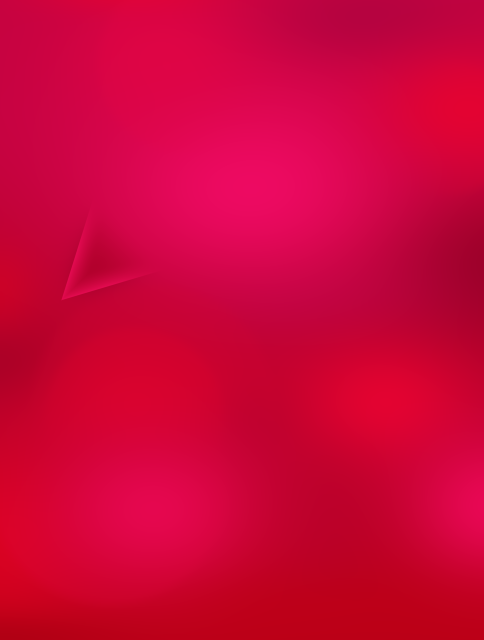
Write a Shadertoy shader that draws this background.

```glsl
// Crimson and magenta blurred lights with faint discs and one embossed triangle.

#define DISC_SOFTNESS 0.012
#define DISC_STRENGTH 0.22
#define TRIANGLE_CORNER vec2(0.096, 0.531)
#define TRIANGLE_DEPTH 0.154
#define RIM_WIDTH 0.011
#define SHADOW_WIDTH 0.012
#define SHADOW_STRENGTH 0.30

const vec3 MAGENTA = vec3(0.93, 0.04, 0.385);
const vec3 ROSE    = vec3(0.91, 0.03, 0.33);
const vec3 SCARLET = vec3(0.90, 0.012, 0.19);
const vec3 RED     = vec3(0.86, 0.005, 0.12);
const vec3 CRIMSON = vec3(0.72, 0.004, 0.17);
const vec3 PLUM    = vec3(0.69, 0.012, 0.25);
const vec3 WINE    = vec3(0.58, 0.0, 0.14);
const vec3 BLOOD   = vec3(0.73, 0.0, 0.085);

// Elliptical light with a gaussian falloff
void glow(inout vec3 color, vec2 p, vec2 center, vec2 radius, vec3 tint, float strength) {
    vec2 q = (p - center) / radius;
    color = mix(color, tint, strength * exp(-dot(q, q)));
}

// Out-of-focus disc: visible at its rim, fading toward fadeDir
void disc(inout vec3 color, vec2 p, vec2 center, float radius, vec2 fadeDir, vec3 tint) {
    vec2 q = p - center;
    float inside = smoothstep(DISC_SOFTNESS, -DISC_SOFTNESS, length(q) - radius);
    float fade = smoothstep(0.7, -0.8, dot(q, fadeDir) / radius);
    color = mix(color, tint, DISC_STRENGTH * inside * fade);
}

vec3 background(vec2 p) {
    vec3 color = mix(BLOOD, CRIMSON, smoothstep(0.0, 0.35, p.y));
    color = mix(color, vec3(0.77, 0.01, 0.25), smoothstep(0.5, 0.85, p.y));

    // Dark middle band
    glow(color, p, vec2(0.76, 0.585), vec2(0.19, 0.12), WINE, 0.95);
    glow(color, p, vec2(0.03, 0.43), vec2(0.12, 0.07), WINE, 0.70);
    glow(color, p, vec2(0.50, 0.53), vec2(0.22, 0.07), PLUM, 0.60);
    glow(color, p, vec2(0.00, 0.55), vec2(0.06, 0.07), RED, 0.50);

    // Upper lights
    glow(color, p, vec2(0.39, 0.71), vec2(0.25, 0.17), MAGENTA, 1.0);
    glow(color, p, vec2(0.27, 0.92), vec2(0.17, 0.12), vec3(0.90, 0.02, 0.27), 0.70);
    glow(color, p, vec2(0.20, 1.01), vec2(0.14, 0.03), SCARLET, 0.60);
    glow(color, p, vec2(0.58, 0.97), vec2(0.17, 0.07), PLUM, 0.80);
    glow(color, p, vec2(0.73, 0.83), vec2(0.14, 0.09), SCARLET, 0.90);

    // Lower lights
    glow(color, p, vec2(0.21, 0.38), vec2(0.17, 0.11), vec3(0.86, 0.01, 0.17), 0.85);
    glow(color, p, vec2(0.60, 0.37), vec2(0.14, 0.10), SCARLET, 0.95);
    glow(color, p, vec2(0.00, 0.16), vec2(0.14, 0.15), RED, 0.90);
    glow(color, p, vec2(0.50, 0.18), vec2(0.10, 0.12), CRIMSON, 0.50);
    glow(color, p, vec2(0.40, 0.33), vec2(0.06, 0.07), CRIMSON, 0.60);
    glow(color, p, vec2(0.24, 0.20), vec2(0.16, 0.12), ROSE, 0.95);
    glow(color, p, vec2(0.77, 0.21), vec2(0.13, 0.11), ROSE, 1.0);
    glow(color, p, vec2(0.50, 0.05), vec2(0.20, 0.05), vec3(0.75, 0.0, 0.09), 0.50);
    glow(color, p, vec2(0.00, 0.00), vec2(0.18, 0.04), vec3(0.66, 0.0, 0.07), 0.70);

    // Faint disc rims
    disc(color, p, vec2(0.210, 0.348), 0.139, vec2(0.0, -1.0), vec3(0.90, 0.01, 0.17));
    disc(color, p, vec2(0.240, 0.365), 0.190, vec2(0.0, -1.0), vec3(0.82, 0.01, 0.20));
    disc(color, p, vec2(0.170, 0.240), 0.185, vec2(0.0, 1.0), vec3(0.88, 0.02, 0.24));
    disc(color, p, vec2(0.290, 0.900), 0.137, vec2(1.0, 0.0), vec3(0.90, 0.02, 0.27));
    disc(color, p, vec2(0.700, 0.800), 0.104, vec2(-1.0, 0.0), SCARLET);
    return color;
}

// Triangle wedge that opens up and right, dissolving at its far side
void embossedTriangle(inout vec3 color, vec2 p) {
    vec2 q = p - TRIANGLE_CORNER;
    float leftEdge = dot(q, vec2(0.954, -0.298));
    float lowerEdge = dot(q, vec2(-0.285, 0.958));
    float depth = dot(q, vec2(0.712, 0.702));
    float edge = min(leftEdge, lowerEdge);
    float aa = 0.7 / iResolution.y;

    float inside = smoothstep(-aa, aa, edge);
    float fade = smoothstep(TRIANGLE_DEPTH, 0.4 * TRIANGLE_DEPTH, depth);
    float shadow = exp(min(edge, 0.0) / SHADOW_WIDTH) * smoothstep(-0.01, 0.05, depth);
    float face = 0.9 * smoothstep(0.0, 0.03, edge);
    float rim = exp(-max(edge, 0.0) / RIM_WIDTH);

    vec3 outer = mix(color, WINE, SHADOW_STRENGTH * shadow * fade);
    vec3 inner = mix(color, vec3(0.68, 0.0, 0.16), face * fade);
    inner = mix(inner, vec3(0.92, 0.05, 0.34), 0.85 * rim * fade);
    color = mix(outer, inner, inside);
}

void mainImage(out vec4 fragColor, in vec2 fragCoord) {
    vec2 p = fragCoord / iResolution.y;
    vec3 color = background(p);
    embossedTriangle(color, p);
    fragColor = vec4(color, 1.0);
}
```
